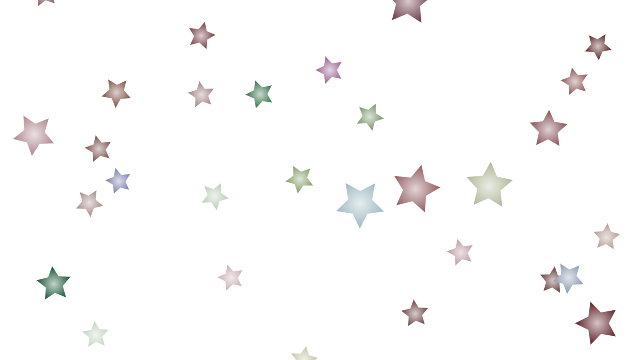
Reproduce this pattern procedurally as a WebGL 1 fragment shader.

```glsl
precision highp float;
// Scattered five-pointed stars with soft radial shading on white.

uniform vec2 u_resolution;

const float PI = 3.14159265;
const int STAR_COUNT = 30;
const float NOTCH_RATIO = 0.5;   // inner radius over outer radius
const float GLOW = 0.72;         // whiteness at the star centre

float hash(float n, float seed) {
    return fract(sin(n * 12.9898 + seed * 78.233) * 43758.5453);
}

vec3 hsv(float hue, float saturation, float value) {
    vec3 ramp = abs(fract(hue + vec3(0.0, 2.0, 1.0) / 3.0) * 6.0 - 3.0) - 1.0;
    return value * mix(vec3(1.0), clamp(ramp, 0.0, 1.0), saturation);
}

// Signed distance to the edges of a star, negative inside.
float starDistance(vec2 p, float radius, float turn) {
    float halfSector = PI / 5.0;
    float angle = atan(p.y, p.x + 1e-6) - turn;
    angle = abs(mod(angle + halfSector, 2.0 * halfSector) - halfSector);
    vec2 folded = length(p) * vec2(cos(angle), sin(angle));
    vec2 notch = NOTCH_RATIO * vec2(cos(halfSector), sin(halfSector));
    vec2 normal = normalize(vec2(notch.y, 1.0 - notch.x));
    return dot(folded - vec2(radius, 0.0), normal);
}

// Evenly spread sequence, loosened by random offsets.
vec2 starCentre(float id, float aspect) {
    vec2 spread = fract(id * vec2(0.7549, 0.5698) + vec2(0.31, 0.12));
    vec2 jitter = vec2(hash(id, 1.0), hash(id, 2.0)) - 0.5;
    return (spread + 0.16 * jitter) * vec2(aspect, 1.0);
}

// Mostly small stars, with a few medium and large ones.
float starRadius(float id) {
    float rank = fract(id * 0.618 + 0.2);
    return 0.037 + 0.004 * hash(id, 3.0) + 0.030 * smoothstep(0.66, 0.92, rank);
}

// Muted tints: reds are common, and paler stars are greyer.
vec3 tipColour(float id) {
    float pale = fract(id * 0.4142 + 0.3);
    float redHue = 0.06 * (hash(id, 4.0) - 0.5);
    float anyHue = hash(id, 5.0);
    float hue = mix(anyHue, redHue, step(0.55, hash(id, 6.0)));
    float saturation = mix(0.62, 0.08, pale) * mix(0.6, 1.1, hash(id, 7.0));
    return hsv(hue, saturation, mix(0.36, 0.84, pale));
}

vec3 starShade(vec3 tip, float relativeRadius) {
    float light = GLOW * (1.0 - clamp(relativeRadius / 0.9, 0.0, 1.0));
    return mix(tip, vec3(1.0), light);
}

void main() {
    vec2 p = gl_FragCoord.xy / u_resolution.y;
    float aspect = u_resolution.x / u_resolution.y;
    float softness = 0.5 / u_resolution.y;
    vec3 colour = vec3(1.0);

    for (int i = 0; i < STAR_COUNT; i++) {
        float id = float(i) + 1.0;
        vec2 offset = p - starCentre(id, aspect);
        float radius = starRadius(id);
        float turn = 2.0 * PI * hash(id, 8.0);
        float edge = starDistance(offset, radius, turn);
        float coverage = 1.0 - smoothstep(-softness, softness, edge);
        vec3 shade = starShade(tipColour(id), length(offset) / radius);
        colour = mix(colour, shade, coverage);
    }
    gl_FragColor = vec4(colour, 1.0);
}
```
